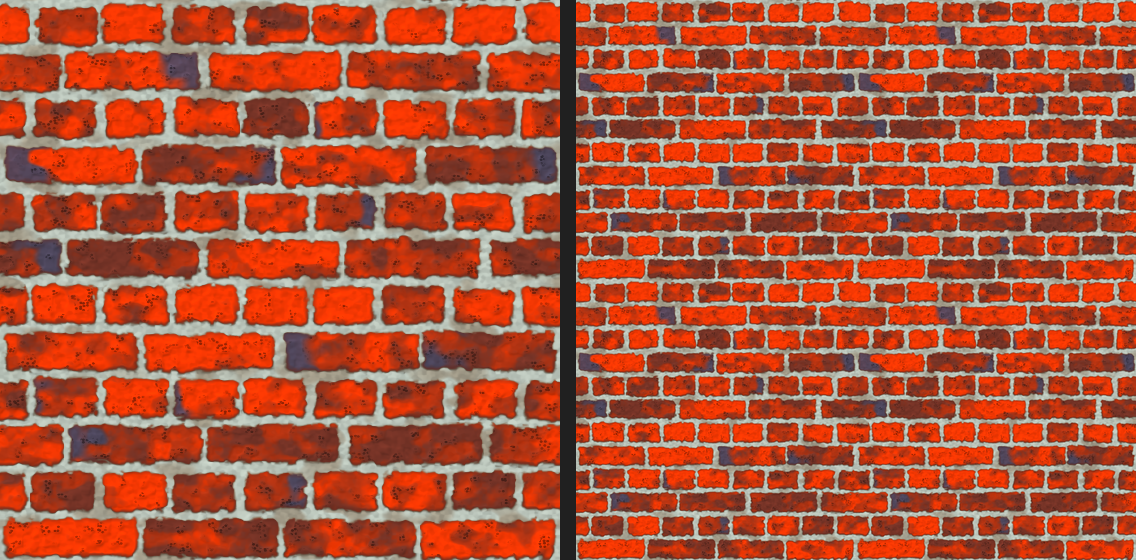
Left, the tile; right, the same tile 2 across and 2 down.
Give the GLSL for this texture, as a three.js fragment shader.

```glsl
varying vec2 vUv;

const float ROWS = 12.0;
const float TAU = 6.28318;
const vec3 BRIGHT = vec3(0.97, 0.22, 0.01);
const vec3 RUST = vec3(0.70, 0.20, 0.07);
const vec3 BROWN = vec3(0.46, 0.20, 0.15);
const vec3 SLATE = vec3(0.28, 0.28, 0.38);
const vec3 MORTAR = vec3(0.72, 0.76, 0.72);
const vec3 GRIME = vec3(0.55, 0.48, 0.39);

struct Brick {
  vec2 local;
  vec2 halfSize;
  vec2 id;
};

float hash(vec2 p) {
  vec3 q = fract(p.xyx * 0.1031);
  q += dot(q, q.yzx + 33.33);
  return fract((q.x + q.y) * q.z);
}

// Wrapping cellular noise: x is the blended cell value, y the nearest distance
vec2 cellular(vec2 uv, vec2 count, float seed) {
  vec2 p = uv * count;
  vec2 base = floor(p);
  float nearest = 9.0;
  float total = 0.0;
  float weights = 0.0;
  for (int y = -1; y <= 1; y++) {
    for (int x = -1; x <= 1; x++) {
      vec2 cell = base + vec2(float(x), float(y));
      vec2 id = mod(cell, count) + seed;
      vec2 jitter = vec2(hash(id + 0.31), hash(id + 41.7)) - 0.5;
      float d = distance(p, cell + 0.5 + 0.8 * jitter);
      float w = exp(-5.0 * d * d);
      nearest = min(nearest, d);
      total += w * hash(id + 73.9);
      weights += w;
    }
  }
  return vec2(total / weights, nearest);
}

// Courses alternate four stretchers and eight headers
Brick layBrick(vec2 p) {
  float row = mod(floor(p.y), ROWS);
  float header = mod(row, 2.0);
  float width = mix(3.0, 1.5, header);
  float shift = mix(0.46 * step(1.5, mod(row, 4.0)), 0.43, header);
  float x = p.x / width - shift;
  vec2 id = vec2(mod(floor(x), ROWS / width), row);
  vec2 jitter = vec2(hash(id + 20.0), hash(id + 40.0)) - 0.5;
  vec2 local = (fract(vec2(x, p.y)) - 0.5) * vec2(width, 1.0);
  vec2 halfSize = vec2(width * 0.5 - 0.07, 0.405);
  halfSize -= vec2(0.05, 0.03) * hash(id + 60.0);
  return Brick(local - jitter * vec2(0.10, 0.05), halfSize, id);
}

float roundedBox(vec2 p, vec2 halfSize, float radius) {
  vec2 q = abs(p) - halfSize + radius;
  return length(max(q, 0.0)) + min(max(q.x, q.y), 0.0) - radius;
}

vec3 brickColor(Brick b, float blotch, float grain) {
  float burn = hash(b.id) + (blotch - 0.5) * 0.9 + (grain - 0.5) * 0.5;
  vec3 color = mix(BRIGHT, RUST, smoothstep(0.32, 0.65, burn));
  color = mix(color, BROWN, smoothstep(0.65, 1.05, burn));

  // Slate-fired bricks and brick ends
  float fired = hash(b.id + 80.0);
  float side = sign(hash(b.id + 100.0) - 0.4);
  float along = side * b.local.x / b.halfSize.x + (blotch - 0.5) * 0.8;
  float end = step(0.82, fired) * smoothstep(0.5, 0.8, along);
  float whole = step(0.95, fired) * step(b.halfSize.x, 1.0);
  return mix(color, SLATE, max(end, whole) * 0.9);
}

vec3 mortarColor(float patches, float grain, float d) {
  vec3 color = mix(MORTAR, GRIME, 0.6 * smoothstep(0.55, 0.9, patches));
  color *= 0.93 + 0.16 * grain;
  return mix(GRIME, color, smoothstep(-0.01, 0.05, d));
}

void main() {
  // Gentle waviness of the courses
  vec2 uv = vUv;
  uv.y += 0.0012 * sin(TAU * (3.0 * vUv.x + vUv.y));
  uv.y += 0.0008 * sin(TAU * (7.0 * vUv.x - 2.0 * vUv.y));

  float blotch = cellular(vUv, vec2(26.0, 38.0), 5.0).x;
  float rough = cellular(vUv, vec2(76.0, 84.0), 13.0).x;
  vec2 grain = cellular(vUv, vec2(130.0, 160.0), 29.0);
  float lit = cellular(vUv + vec2(-0.002, 0.003), vec2(76.0, 84.0), 13.0).x;
  float relief = rough - lit;

  // Ragged brick outline
  Brick b = layBrick(uv * ROWS + vec2(0.0, 0.04));
  float d = roundedBox(b.local, b.halfSize, 0.11);
  d += (rough - 0.5) * 0.10 + (grain.x - 0.5) * 0.04 + (blotch - 0.5) * 0.04;

  // Brick face with relief, pits and darkened rims
  vec3 face = brickColor(b, blotch, mix(rough, grain.x, 0.4));
  face *= 1.0 + 0.35 * relief + 0.12 * (grain.x - 0.5);
  face *= 1.0 - 0.4 * smoothstep(0.66, 0.9, rough) * smoothstep(0.5, 0.2, grain.y);
  float under = smoothstep(0.1, -0.35, b.local.y);
  float rim = smoothstep(-0.09, 0.0, d);
  face = mix(face, BROWN * 0.85, rim * mix(0.35, 0.75, under));

  // Mortar shaded below each brick
  vec3 joint = mortarColor(blotch, grain.x, d);
  joint *= 1.0 - 0.25 * under * smoothstep(0.07, 0.0, d);
  joint *= 1.0 + 0.10 * relief;

  gl_FragColor = vec4(mix(face, joint, smoothstep(-0.022, 0.022, d)), 1.0);
}
```
